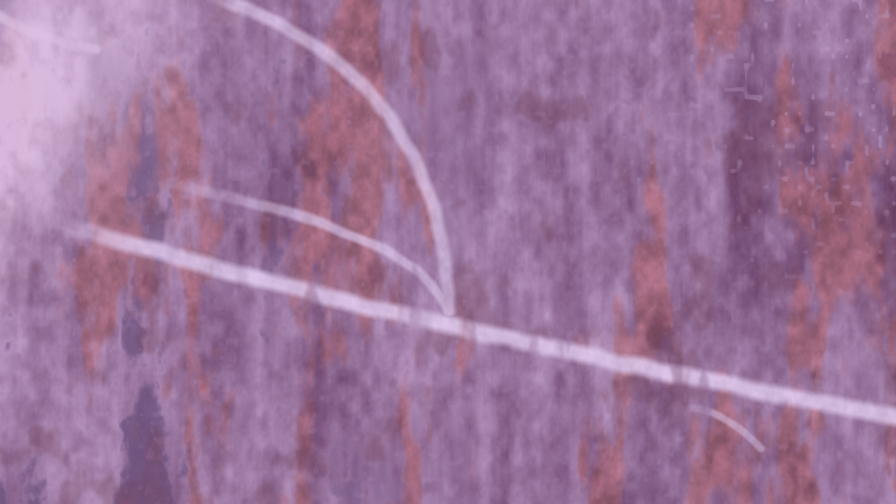
Reproduce this texture procedurally as a Shadertoy shader.

```glsl
// Weathered violet metal with vertical rust streaks, pale curved scratches and a corner haze.

const vec3 DARK_PLUM = vec3(0.45, 0.295, 0.45);
const vec3 LIGHT_MAUVE = vec3(0.73, 0.60, 0.765);
const vec3 INDIGO_SHADOW = vec3(0.36, 0.26, 0.43);
const vec3 RUST = vec3(0.63, 0.385, 0.445);
const vec3 RUST_PIT = vec3(0.42, 0.235, 0.32);
const vec3 PALE_SCRATCH = vec3(0.84, 0.75, 0.89);
const vec3 PINK_HAZE = vec3(0.87, 0.75, 0.89);

float hash(vec2 cell) {
    vec3 q = fract(vec3(cell.xyx) * 0.1031);
    q += dot(q, q.yzx + 33.33);
    return fract((q.x + q.y) * q.z);
}

float valueNoise(vec2 p) {
    vec2 cell = floor(p);
    vec2 f = fract(p);
    f = f * f * (3.0 - 2.0 * f);
    float low = mix(hash(cell), hash(cell + vec2(1, 0)), f.x);
    float high = mix(hash(cell + vec2(0, 1)), hash(cell + vec2(1, 1)), f.x);
    return mix(low, high, f.y);
}

float fbm(vec2 p) {
    float sum = 0.0;
    float weight = 0.533;
    for (int i = 0; i < 4; i++) {
        sum += weight * valueNoise(p);
        p = mat2(1.94, 0.28, -0.28, 1.94) * p + 17.3;
        weight *= 0.5;
    }
    return sum;
}

vec2 bezier(vec2 a, vec2 b, vec2 c, float t) {
    return mix(mix(a, b, t), mix(b, c, t), t);
}

// Distance to a quadratic curve (x) and the position along it (y)
vec2 curveDistance(vec2 p, vec2 a, vec2 b, vec2 c) {
    const int STEPS = 18;
    vec2 nearest = vec2(1e3, 0.0);
    vec2 start = a;
    for (int i = 1; i <= STEPS; i++) {
        vec2 end = bezier(a, b, c, float(i) / float(STEPS));
        vec2 span = end - start;
        float h = clamp(dot(p - start, span) / dot(span, span), 0.0, 1.0);
        float d = length(p - start - h * span);
        if (d < nearest.x) nearest = vec2(d, (float(i - 1) + h) / float(STEPS));
        start = end;
    }
    return nearest;
}

// Soft-edged scratch that fades in from its start
float scratch(vec2 p, vec2 a, vec2 b, vec2 c, float halfWidth, float fadeLength) {
    vec2 curve = curveDistance(p, a, b, c);
    float body = 1.0 - smoothstep(halfWidth * 0.35, halfWidth * 1.5, curve.x);
    float glow = 0.18 * exp(-curve.x / (halfWidth * 1.8));
    return max(body, glow) * smoothstep(-0.02, fadeLength, curve.y);
}

vec3 metalColor(vec2 p, float grain) {
    float broad = fbm(p * vec2(4.5, 2.2) + 3.7) - 0.5;
    float streak = fbm(p * vec2(26.0, 3.2) + 41.0) - 0.5;
    float tone = 0.43 + 0.65 * broad + 0.85 * streak + 0.65 * grain;
    tone += 0.10 * (1.0 - smoothstep(0.0, 1.5, p.x));
    vec3 color = mix(DARK_PLUM, LIGHT_MAUVE, clamp(tone, -0.2, 1.25));
    float shadow = smoothstep(0.54, 0.74, fbm(p * vec2(11.0, 3.0) + 72.0) + 0.5 * grain);
    shadow *= 1.0 - smoothstep(0.4, 1.1, p.x);
    return mix(color, INDIGO_SHADOW, 0.65 * shadow);
}

// Ragged rust runs with darker pits inside
vec3 addRust(vec3 color, vec2 p, float grain) {
    float runs = fbm(p * vec2(10.0, 1.9) + 118.0);
    float ragged = fbm(p * vec2(34.0, 13.0) + 9.0) - 0.5;
    float cover = smoothstep(0.56, 0.70, runs + 0.35 * ragged);
    float pits = smoothstep(0.60, 0.75, fbm(p * vec2(13.0, 9.0) + 55.0));
    vec3 rust = mix(RUST, RUST_PIT, 0.6 * pits) * (1.0 + 0.5 * grain);
    color = mix(color, RUST_PIT, 0.3 * pits);
    return mix(color, rust, 0.75 * cover);
}

void mainImage(out vec4 fragColor, in vec2 fragCoord) {
    vec2 p = fragCoord / iResolution.y;
    float grain = fbm(p * vec2(44.0, 32.0) + 5.0) - 0.5;
    vec3 color = addRust(metalColor(p, grain), p, grain);

    // Pale flecks, denser toward the upper right
    float fleckArea = 0.3 + 0.7 * smoothstep(1.1, 1.7, p.x) * smoothstep(0.4, 0.8, p.y);
    float fleck = smoothstep(0.76, 0.95, valueNoise(p * vec2(75.0, 62.0) + 30.0));
    color = mix(color, LIGHT_MAUVE, 0.5 * fleck * fleckArea);

    // Scratches: long diagonal, tall arc, inner loop, two short marks
    vec2 q = p + 0.006 * vec2(valueNoise(p * 22.0) - 0.5, valueNoise(p * 22.0 + 60.0) - 0.5);
    vec2 junction = vec2(0.89, 0.38);
    float marks = scratch(q, vec2(0.08, 0.57), vec2(0.75, 0.36), vec2(1.82, 0.165), 0.018, 0.16);
    marks = max(marks, 0.8 * scratch(q, vec2(0.42, 1.01), vec2(0.885, 0.845), junction, 0.014, 0.05));
    marks = max(marks, 0.8 * scratch(q, vec2(0.25, 0.65), vec2(0.83, 0.55), junction, 0.011, 0.4));
    marks = max(marks, 0.7 * scratch(q, vec2(-0.02, 0.98), vec2(0.08, 0.92), vec2(0.19, 0.90), 0.010, 0.05));
    marks = max(marks, 0.6 * scratch(q, vec2(1.36, 0.19), vec2(1.45, 0.18), vec2(1.51, 0.11), 0.008, 0.1));
    float wear = smoothstep(0.62, 0.78, fbm(p * vec2(16.0, 5.0) + 87.0));
    color = mix(color, PALE_SCRATCH + 0.15 * grain, marks * (0.92 - 0.5 * wear));

    // Out-of-focus haze in the upper left
    vec2 hazeOffset = (p - vec2(0.55 * (p.y - 0.75), 0.77)) / vec2(0.22, 0.36);
    float haze = exp(-dot(hazeOffset, hazeOffset)) * (1.0 + 0.6 * grain);
    color = mix(color, PINK_HAZE, clamp(haze, 0.0, 0.9));

    fragColor = vec4(clamp(color, 0.0, 1.0), 1.0);
}
```
